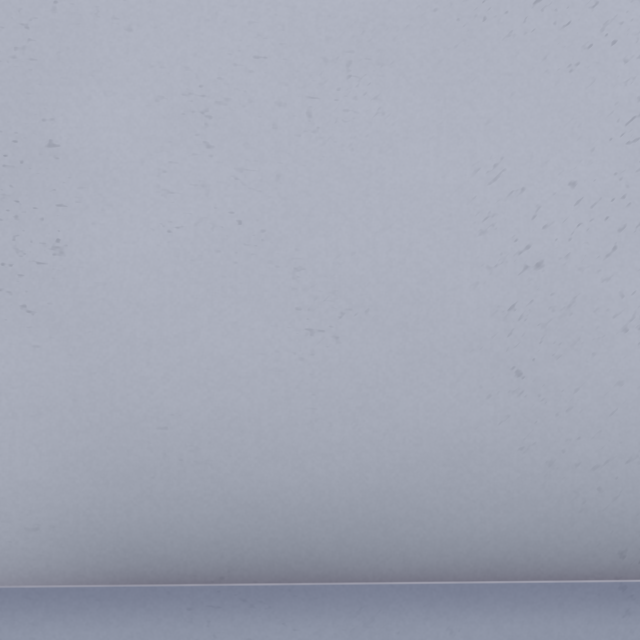
A Shadertoy shader for this texture:

```glsl
const vec3 WALL_COLOR = vec3(0.688, 0.704, 0.756);
const vec3 WIDE_SHADE = vec3(0.190, 0.180, 0.182);
const vec3 SEAM_SHADE = vec3(0.040, 0.068, 0.060);
const vec3 LEDGE_DARK = vec3(0.475, 0.500, 0.580);
const vec3 LEDGE_LIGHT = vec3(0.555, 0.582, 0.650);
const vec3 SEAM_COLOR = vec3(0.640, 0.640, 0.690);
const float SEAM_LEFT = 0.083;
const float SEAM_RIGHT = 0.0925;
const float SEAM_HALF_WIDTH = 0.0016;
const float WIDE_FALLOFF = 0.17;
const float SEAM_FALLOFF = 0.024;
const float GRAIN_SCALE = 190.0;
const float GRAIN_AMOUNT = 0.022;
const float MOTTLE_AMOUNT = 0.016;
const float SPECK_AMOUNT = 0.075;

float hash(vec2 p) {
    return fract(sin(dot(p, vec2(127.1, 311.7))) * 43758.5453);
}

float noise(vec2 p) {
    vec2 cell = floor(p);
    vec2 f = fract(p);
    f = f * f * (3.0 - 2.0 * f);
    float low = mix(hash(cell), hash(cell + vec2(1.0, 0.0)), f.x);
    float high = mix(hash(cell + vec2(0.0, 1.0)), hash(cell + vec2(1.0, 1.0)), f.x);
    return mix(low, high, f.y);
}

float fbm(vec2 p) {
    float sum = 0.0;
    float weight = 0.5;
    for (int i = 0; i < 4; i++) {
        sum += weight * noise(p);
        p = mat2(0.8, 0.6, -0.6, 0.8) * p * 2.03 + 17.3;
        weight *= 0.5;
    }
    return sum / 0.9375;
}

vec2 rotate(vec2 p, float angle) {
    float c = cos(angle);
    float s = sin(angle);
    return vec2(c * p.x + s * p.y, c * p.y - s * p.x);
}

// Small dark pits, stretched along one direction
float specks(vec2 uv, float angle, vec2 scale, float seed) {
    vec2 p = rotate(uv, angle) * scale + seed;
    float pits = 0.7 * noise(p) + 0.3 * noise(p * 1.9 + 5.0);
    return smoothstep(0.66, 0.95, pits);
}

void mainImage(out vec4 fragColor, in vec2 fragCoord) {
    vec2 uv = fragCoord / iResolution.xy;
    float pixel = 1.0 / iResolution.y;
    float height = uv.y - mix(SEAM_LEFT, SEAM_RIGHT, uv.x);

    // Wall darkening softly towards the seam, weaker at the left edge
    float above = max(height, 0.0);
    float side = mix(0.68, 1.03, smoothstep(-0.05, 0.3, uv.x));
    vec3 wall = WALL_COLOR - side * WIDE_SHADE * exp(-above / WIDE_FALLOFF);
    wall -= side * SEAM_SHADE * exp(-above / SEAM_FALLOFF);
    wall -= 0.012 * smoothstep(0.25, 0.0, uv.x) * smoothstep(0.2, 0.6, uv.y);

    // Ledge below the seam
    float depth = clamp(-height / 0.085, 0.0, 1.0);
    vec3 ledge = mix(LEDGE_DARK, LEDGE_LIGHT, smoothstep(0.0, 1.0, depth));
    vec3 color = mix(ledge, wall, smoothstep(-pixel, pixel, height));

    // Fine plaster grain and cloudy mottling
    float grain = 0.6 * noise(uv * GRAIN_SCALE) + 0.4 * noise(rotate(uv, 0.7) * GRAIN_SCALE * 1.7);
    color += GRAIN_AMOUNT * (grain - 0.5);
    color += MOTTLE_AMOUNT * (fbm(uv * vec2(7.0, 11.0) + 3.0) - 0.5);

    // Patches of pits: level at the left, slanting at the right
    float patches = smoothstep(0.42, 0.72, fbm(uv * 6.0 + 41.0));
    float level = specks(uv, -0.1, vec2(75.0, 130.0), 11.0);
    float slanted = specks(uv, 0.75, vec2(65.0, 140.0), 53.0);
    float pits = mix(level, slanted, smoothstep(0.35, 0.75, uv.x));
    float fade = mix(0.45, 1.0, smoothstep(0.2, 0.6, uv.y));
    color -= SPECK_AMOUNT * pits * (0.15 + 0.85 * patches) * fade;

    // Thin bright seam
    float line = 1.0 - smoothstep(SEAM_HALF_WIDTH - pixel, SEAM_HALF_WIDTH + pixel, abs(height));
    float sheen = 0.65 + 0.25 * uv.x + 0.15 * (noise(vec2(uv.x * 40.0, 2.0)) - 0.5);
    color = mix(color, SEAM_COLOR, line * sheen);

    fragColor = vec4(color, 1.0);
}
```
